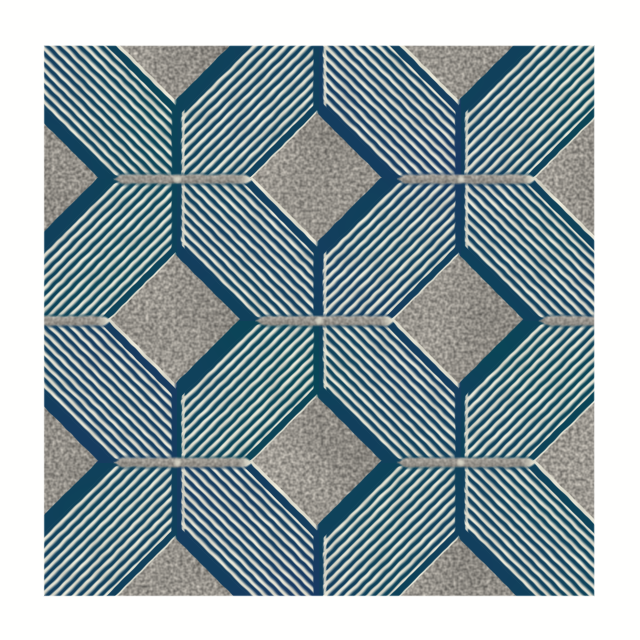
This pattern is drawn by a WebGL 1 fragment shader. Its source:

```glsl
precision highp float;

uniform vec2 u_resolution;

#define MARGIN_COLOR vec3(1.00, 1.00, 0.995)
#define NAVY vec3(0.065, 0.25, 0.36)
#define CREAM vec3(0.88, 0.87, 0.81)
#define STONE vec3(0.585, 0.570, 0.542)
#define PANEL_CENTER 0.4987
#define PANEL_HALF 0.4297
#define CELL 0.2214
#define FACE 0.455
#define GROOVE 0.56
#define RIB_PITCH 0.0755
#define GRAIN 0.36

vec2 hash2(vec2 p) {
  vec3 q = fract(p.xyx * vec3(0.1031, 0.1030, 0.0973));
  q += dot(q, q.yzx + 33.33);
  return fract((q.xx + q.yz) * q.zy);
}

float cornerSlope(vec2 cell, vec2 offset, vec2 f, float period) {
  float angle = 6.2832 * hash2(mod(cell + offset, period)).x;
  return dot(vec2(cos(angle), sin(angle)), f - offset);
}

// Gradient noise that wraps after a whole number of cells
float noise(vec2 uv, float period) {
  vec2 p = uv * period;
  vec2 cell = floor(p), f = fract(p);
  vec2 w = f * f * f * (f * (f * 6.0 - 15.0) + 10.0);
  float low = mix(cornerSlope(cell, vec2(0, 0), f, period),
                  cornerSlope(cell, vec2(1, 0), f, period), w.x);
  float high = mix(cornerSlope(cell, vec2(0, 1), f, period),
                   cornerSlope(cell, vec2(1, 1), f, period), w.x);
  return mix(low, high, w.y);
}

float fill(float d, float blur) {
  return 1.0 - smoothstep(-blur, blur, d);
}

// Offset from the nearest point of a checkerboard lattice, parity 0 or 1
vec2 fromLattice(vec2 p, float parity) {
  vec2 diagonal = vec2(p.x + p.y, p.x - p.y);
  vec2 r = mod(diagonal + 1.0 - parity, 2.0) - 1.0;
  return 0.5 * vec2(r.x + r.y, r.x - r.y);
}

void main() {
  vec2 uv = gl_FragCoord.xy / u_resolution;
  float pixel = 1.0 / min(u_resolution.x, u_resolution.y);
  float blur = max(pixel / CELL, 0.008);
  vec2 p = (uv - PANEL_CENTER) / CELL;
  vec2 cell = floor(p);

  // Uneven edges and a slight tint from cell to cell
  float wobble = 0.007 * noise(uv, 60.0);
  float tint = hash2(cell + 17.0).x - 0.5 + 0.8 * noise(uv, 6.0);
  vec3 navy = NAVY + tint * vec3(0.04, -0.03, 0.03);
  vec3 cream = CREAM * (1.0 + 0.12 * noise(uv, 36.0));
  float grain = noise(uv, 150.0) + 0.8 * noise(uv, 233.0);
  vec3 stone = STONE * (1.0 + GRAIN * grain);

  vec2 diamond = fromLattice(p, 1.0);
  vec2 node = fromLattice(p, 0.0);
  float reach = abs(diamond.x) + abs(diamond.y);

  // Diagonal ribs, lit from the left
  float across = (reach - 1.0) * (diamond.x < 0.0 ? -1.0 : 1.0) + wobble;
  float phase = fract(across / RIB_PITCH + 0.6);
  float rib = smoothstep(0.0, 0.28, phase) * (1.0 - smoothstep(0.36, 0.84, phase));
  vec3 color = mix(navy, cream, rib);

  // Vertical grooves with a scalloped bright lip
  float upright = abs(node.y) - 0.55;
  float lip = abs(node.x - 0.040 - 0.010 * rib) - 0.010;
  color = mix(color, cream, 0.85 * fill(max(lip, upright), blur));
  float slot = abs(node.x + 0.007 + wobble) - 0.034;
  color = mix(color, navy, fill(max(slot, upright), blur));

  // Dark groove around each diamond, drawn out to a point on the right
  float point = abs(diamond.y) + 0.35 * (diamond.x - 0.64);
  float spike = max(point, 0.45 - diamond.x);
  float groove = min(reach - GROOVE + wobble, spike);
  color = mix(color, navy, fill(groove, blur));

  // Horizontal stone bars with soft tapered ends
  float along = abs(node.x - 0.045) - 0.49;
  float taper = 0.032 * (1.0 - smoothstep(-0.06, 0.01, along));
  float bar = max(abs(node.y + wobble) - taper, along);
  color = mix(color, navy, 0.5 * fill(bar - 0.014, 0.012));
  vec3 barColor = mix(STONE, stone, 0.6) * (1.02 + 3.0 * node.y);
  barColor = mix(barColor, cream, smoothstep(0.42, 0.52, node.x));
  color = mix(color, barColor, fill(bar, 0.012));
  color = mix(color, cream, 0.8 * fill(length(node) - 0.022, 0.016));

  // Grained diamond face, bright rim on its left sides
  float face = abs(diamond.x + 0.015) + abs(diamond.y - 0.012) - FACE + wobble;
  float rimWidth = mix(0.034, 0.016, smoothstep(-0.05, 0.05, diamond.y));
  float rim = fill(face - rimWidth, blur) * fill(diamond.x + 0.015, 0.015);
  color = mix(color, cream, rim);
  vec3 faceColor = stone * (1.0 + 0.14 * noise(uv, 9.0) - 0.12 * diamond.x);
  color = mix(color, faceColor, fill(face, blur));

  // Panel inside a plain margin
  vec2 edge = abs(uv - PANEL_CENTER) - PANEL_HALF;
  float panel = fill(max(edge.x, edge.y), pixel);
  gl_FragColor = vec4(mix(MARGIN_COLOR, clamp(color, 0.0, 1.0), panel), 1.0);
}
```
